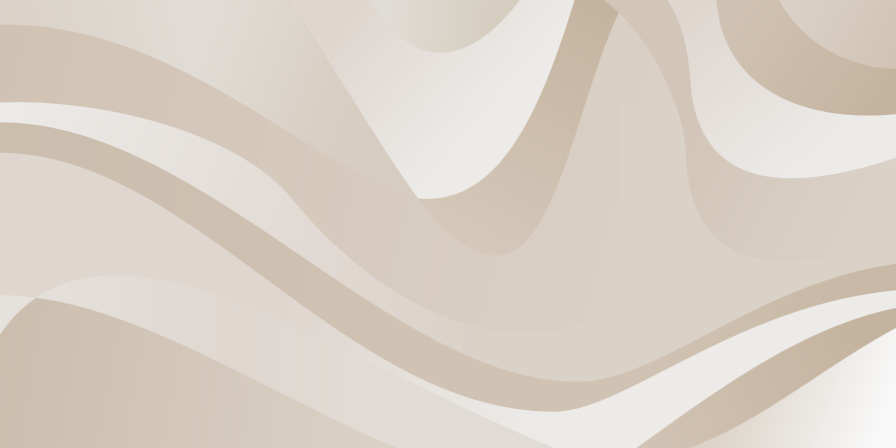
This background is drawn by a Shadertoy shader. Its source:

```glsl
// Overlapping ribbons and hanging lobes in soft beige, sand and off-white.
// Each edge is a cubic Bezier solved for its height at x; the areas above or
// below these edges are painted back to front with linear gradients.

const vec3 PALE  = vec3(0.925, 0.92, 0.91);
const vec3 BLUSH = vec3(0.875, 0.84, 0.815);
const vec3 BEIGE = vec3(0.855, 0.82, 0.78);
const vec3 SAND  = vec3(0.82, 0.765, 0.705);
const vec3 UMBER = vec3(0.77, 0.705, 0.625);

// Height at x of a Bezier that runs left to right, held flat past its ends
float bezier(float x, vec2 a, vec2 b, vec2 c, vec2 d) {
    float t = 0.5, stride = 0.25, y = 0.0;
    for (int i = 0; i < 16; i++) {
        float s = 1.0 - t;
        vec2 q = s*s*s*a + 3.0*s*s*t*b + 3.0*s*t*t*c + t*t*t*d;
        t += q.x < x ? stride : -stride;
        stride *= 0.5;
        y = q.y;
    }
    return y;
}

// Two Beziers joined at d
float wave(float x, vec2 a, vec2 b, vec2 c, vec2 d, vec2 e, vec2 f, vec2 g) {
    float left = bezier(x, a, b, c, d), right = bezier(x, d, e, f, g);
    return x < d.x ? left : right;
}

// Smooth coverage of the side where d is positive
float cover(float d) {
    return clamp(0.5 + d / max(fwidth(d), 1e-5), 0.0, 1.0);
}

// Linear gradient between two places
vec3 ramp(vec2 p, vec2 from, vec2 to, vec3 first, vec3 last) {
    vec2 axis = to - from;
    return mix(first, last, clamp(dot(p - from, axis) / dot(axis, axis), 0.0, 1.0));
}

void mainImage(out vec4 fragColor, in vec2 fragCoord) {
    vec2 p = fragCoord / iResolution.xy * vec2(2.0, 1.0);
    float x = p.x, y = p.y;

    // Backdrop, pale at the left
    vec3 col = ramp(p, vec2(0.0, 0.75), vec2(0.8, 0.35), PALE, BLUSH);
    col = mix(col, BEIGE, smoothstep(0.75, 1.1, x));

    // Broad ribbon that dissolves upwards at its right end
    float ribbon = max(
        wave(x, vec2(0.0, 0.771), vec2(0.234, 0.781), vec2(0.534, 0.701), vec2(0.651, 0.557),
             vec2(0.781, 0.396), vec2(0.977, 0.258), vec2(1.164, 0.258)),
        bezier(x, vec2(1.164, 0.258), vec2(1.349, 0.258), vec2(1.383, 0.284), vec2(1.383, 0.766)));
    vec3 ribbonCol = ramp(p, vec2(0.0, 0.85), vec2(1.4, 0.5), SAND, vec3(0.855, 0.815, 0.775));
    col = mix(col, ribbonCol, cover(y - ribbon));

    // Upper left field
    float field = wave(x, vec2(0.0, 0.945), vec2(0.391, 0.951), vec2(0.664, 0.641), vec2(0.9375, 0.557),
                       vec2(0.99, 0.57), vec2(1.04, 0.84), vec2(1.12, 1.005));
    vec3 fieldCol = ramp(p, vec2(0.0, 0.9), vec2(0.4, 1.0), BEIGE, vec3(0.88, 0.86, 0.835));
    fieldCol = mix(fieldCol, vec3(0.84, 0.8, 0.75), smoothstep(0.4, 0.95, x + 0.4 * (0.9 - y)));
    col = mix(col, fieldCol, cover(y - field));

    // Central lobes: sand, then white, then a small cap
    float lobe = wave(x, vec2(0.638, 1.005), vec2(0.859, 0.6875), vec2(0.969, 0.43), vec2(1.107, 0.43),
                      vec2(1.25, 0.43), vec2(1.289, 0.805), vec2(1.398, 1.005));
    float bowl = bezier(x, vec2(0.9375, 0.557), vec2(1.12, 0.542), vec2(1.211, 0.766), vec2(1.284, 1.005));
    float cap = bezier(x, vec2(0.826, 1.005), vec2(0.911, 0.844), vec2(1.042, 0.839), vec2(1.164, 1.005));
    float inLobe = cover(y - lobe);
    col = mix(col, ramp(p, vec2(1.05, 0.45), vec2(1.33, 0.98), vec3(0.835, 0.785, 0.73), UMBER), inLobe);
    col = mix(col, ramp(p, vec2(0.74, 0.9), vec2(1.02, 0.66), BLUSH, PALE), inLobe * cover(y - bowl));
    col = mix(col, ramp(p, vec2(0.86, 0.98), vec2(1.1, 0.95), vec3(0.88, 0.865, 0.84),
                        vec3(0.835, 0.805, 0.75)), cover(y - cap));

    // Nested lobes in the upper right corner, from the outside inwards
    float outer = wave(x, vec2(1.341, 1.005), vec2(1.458, 0.922), vec2(1.526, 0.753), vec2(1.531, 0.661),
                       vec2(1.539, 0.385), vec2(1.74, 0.38), vec2(2.0, 0.461));
    float white = wave(x, vec2(1.487, 1.005), vec2(1.523, 0.948), vec2(1.536, 0.896), vec2(1.542, 0.805),
                       vec2(1.568, 0.5625), vec2(1.784, 0.576), vec2(2.0, 0.648));
    float inner = bezier(x, vec2(1.599, 1.005), vec2(1.609, 0.818), vec2(1.771, 0.724), vec2(2.0, 0.745));
    float corner = bezier(x, vec2(1.737, 1.005), vec2(1.784, 0.909), vec2(1.888, 0.849), vec2(2.0, 0.846));
    col = mix(col, ramp(p, vec2(1.5, 0.65), vec2(1.9, 0.45), vec3(0.825, 0.775, 0.72), BEIGE), cover(y - outer));
    col = mix(col, ramp(p, vec2(1.53, 0.95), vec2(1.8, 0.63), BLUSH, PALE), cover(y - white));
    col = mix(col, ramp(p, vec2(1.62, 0.98), vec2(1.95, 0.76), SAND, UMBER), cover(y - inner));
    col = mix(col, ramp(p, vec2(1.76, 0.98), vec2(2.0, 0.85), BEIGE, SAND), cover(y - corner));

    // Long sand stripe and the light ground under it
    float stripe = wave(x, vec2(0.0, 0.727), vec2(0.456, 0.727), vec2(0.872, 0.148), vec2(1.289, 0.148),
                        vec2(1.471, 0.148), vec2(1.693, 0.37), vec2(2.0, 0.411));
    float ground = wave(x, vec2(0.0, 0.659), vec2(0.43, 0.659), vec2(0.768, 0.081), vec2(1.237, 0.081),
                        vec2(1.393, 0.081), vec2(1.641, 0.318), vec2(2.0, 0.352));
    vec3 stripeCol = mix(vec3(0.8, 0.745, 0.68), SAND, smoothstep(0.0, 1.1, x));
    stripeCol = mix(stripeCol, vec3(0.785, 0.725, 0.65), smoothstep(1.3, 2.0, x));
    col = mix(col, stripeCol, cover(stripe - y));
    col = mix(col, mix(BLUSH, PALE, smoothstep(0.6, 1.25, x)), cover(ground - y));

    // Two crossing swells at the lower left, sand where they overlap
    float crest = wave(x, vec2(0.0, 0.253), vec2(0.065, 0.349), vec2(0.156, 0.385), vec2(0.253, 0.385),
                       vec2(0.521, 0.385), vec2(0.859, 0.154), vec2(1.25, -0.005));
    float dune = bezier(x, vec2(0.0, 0.341), vec2(0.286, 0.341), vec2(0.599, 0.115), vec2(0.911, -0.01));
    float inCrest = cover(crest - y), inDune = cover(dune - y);
    vec3 swell = ramp(p, vec2(0.0, 0.32), vec2(0.55, 0.3), vec3(0.9, 0.885, 0.865), BLUSH);
    swell = mix(swell, vec3(0.88, 0.86, 0.835), smoothstep(0.5, 0.85, x));
    col = mix(col, swell, max(inCrest, inDune));
    col = mix(col, ramp(p, vec2(0.0, 0.15), vec2(0.85, 0.0), vec3(0.8, 0.745, 0.68), BEIGE), inCrest * inDune);

    // Rising ribbon and pale corner at the lower right
    float rise = bezier(x, vec2(1.414, -0.005), vec2(1.615, 0.141), vec2(1.797, 0.271), vec2(2.0, 0.3125));
    float foot = bezier(x, vec2(1.523, -0.005), vec2(1.693, 0.052), vec2(1.823, 0.172), vec2(2.0, 0.268));
    col = mix(col, ramp(p, vec2(1.45, 0.0), vec2(1.9, 0.25), SAND, UMBER), cover(rise - y));
    col = mix(col, ramp(p, vec2(1.6, 0.12), vec2(1.95, 0.0), BEIGE, vec3(0.975)), cover(foot - y));

    fragColor = vec4(col, 1.0);
}
```
